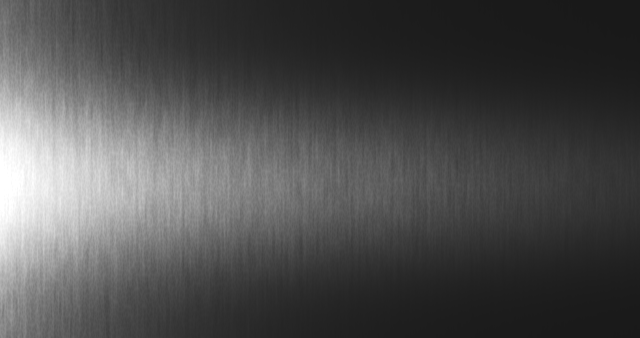
Reproduce this texture procedurally as a Shadertoy shader.

```glsl
vec2 hash2(vec2 p) {
    vec3 q = fract(p.xyx * vec3(0.1031, 0.1030, 0.0973));
    q += dot(q, q.yzx + 33.33);
    return fract((q.xx + q.yz) * q.zy);
}

// Straight scratches at jittered columns, each fading in and out along its length
float scratches(float x, float y, float seed) {
    float column = floor(x), tone = 0.0;
    for (int i = -1; i <= 1; i++) {
        float id = column + float(i);
        vec2 jitter = hash2(vec2(id, seed));
        vec2 wave = hash2(vec2(id, seed + 51.7));
        float d = x - id - jitter.x;
        float profile = max(0.0, 1.0 - d * d);
        float fade = sin(6.2832 * (jitter.y + y * mix(0.2, 2.0, wave.x)))
                   + 0.7 * sin(6.2832 * (wave.y + y * mix(4.0, 11.0, jitter.y)));
        tone += profile * profile * fade;
    }
    return tone;
}

// Cellular speckle, roughly centred on zero
float speckle(vec2 p) {
    vec2 cell = floor(p), local = fract(p);
    float nearest = 4.0;
    for (int y = -1; y <= 1; y++) {
        for (int x = -1; x <= 1; x++) {
            vec2 offset = vec2(x, y);
            vec2 toPoint = offset + hash2(cell + offset) - local;
            nearest = min(nearest, dot(toPoint, toPoint));
        }
    }
    return sqrt(nearest) - 0.45;
}

// Fine scratches dominate; short speckle breaks them up
float brushing(vec2 uv) {
    float sum = 0.13 * speckle(uv * vec2(340.0, 75.0));
    float columns = 150.0, weight = 0.017;
    for (int i = 0; i < 3; i++) {
        sum += weight * scratches(uv.x * columns, uv.y, float(i) * 17.3 + 3.0);
        columns *= 1.6;
        weight *= 1.45;
    }
    return sum;
}

// Light reflected by the smooth metal, before brushing
float sheen(vec2 uv) {
    float dy = uv.y - 0.46;
    float width = 0.215 + 0.075 * exp(-4.0 * uv.x);
    float band = 0.68 * exp(-uv.x * (1.32 + 0.6 * uv.x) - dy * dy / (width * width));
    float sideGlow = mix(0.37, 0.31, uv.y) * exp(-4.8 * uv.x);
    return 0.095 + band + sideGlow;
}

void mainImage(out vec4 fragColor, in vec2 fragCoord) {
    vec2 uv = fragCoord / iResolution.xy;
    float light = sheen(uv);

    // Soft shoulder keeps detail in the brightest part
    light -= 0.35 * pow(max(light - 0.75, 0.0), 1.5);

    // Scratches show most in the midtones and fade in the highlight
    float contrast = smoothstep(0.06, 0.32, light) * (1.0 - 0.6 * smoothstep(0.5, 1.0, light));
    light *= 1.0 + contrast * brushing(uv);

    fragColor = vec4(vec3(clamp(light, 0.0, 1.0)), 1.0);
}
```
